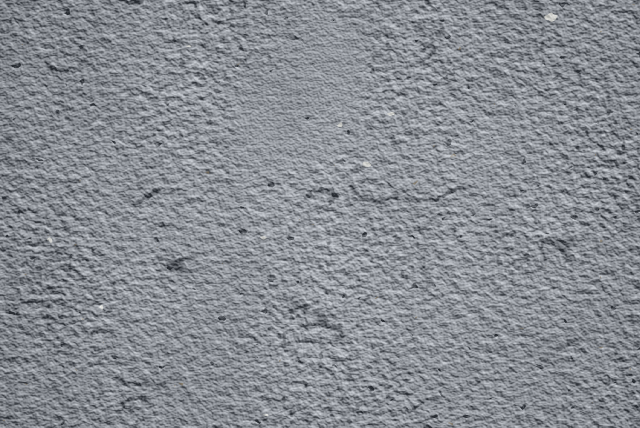
A WebGL 2 fragment shader for this texture:

```glsl
#version 300 es
precision highp float;

uniform vec2 u_resolution;
out vec4 outColor;

const float BASE_TONE = 0.605;
const float RELIEF_CONTRAST = 0.34;
const float GRAIN_FREQUENCY = 40.0;     // coarsest grains per canvas height
const vec2 LIGHT_DIRECTION = vec2(0.30, 0.95);
const vec3 PAINT_TINT = vec3(-0.014, 0.002, 0.027);
const vec3 CHIP_COLOR = vec3(0.84, 0.84, 0.82);
const vec3 RUST_COLOR = vec3(0.50, 0.43, 0.31);
const vec2 SMOOTH_CENTER = vec2(0.72, 0.77);
const float PIT_DARKNESS = 0.30;
const float CREVICE_DARKNESS = 0.22;

vec2 hash2(vec2 cell, uint seed) {
    uvec2 v = uvec2(ivec2(cell)) * 1664525u + 1013904223u + seed * 747796405u;
    v.x += v.y * 1664525u;
    v.y += v.x * 1664525u;
    v ^= v >> 16u;
    v.x += v.y * 1664525u;
    v.y += v.x * 1664525u;
    v ^= v >> 16u;
    return vec2(v >> 8u) / 16777216.0;
}

float cornerSlope(vec2 cell, vec2 offset) {
    float angle = 6.28318 * hash2(cell, 1u).x;
    return dot(vec2(cos(angle), sin(angle)), offset);
}

float gradientNoise(vec2 p) {
    vec2 i = floor(p), f = p - i;
    vec2 u = f * f * f * (f * (f * 6.0 - 15.0) + 10.0);
    vec2 e = vec2(1.0, 0.0);
    float low = mix(cornerSlope(i, f), cornerSlope(i + e, f - e), u.x);
    float high = mix(cornerSlope(i + e.yx, f - e.yx), cornerSlope(i + 1.0, f - 1.0), u.x);
    return mix(low, high, u.y);
}

float fbm(vec2 p) {
    float sum = 0.0, amplitude = 1.0;
    for (int i = 0; i < 4; i++) {
        sum += amplitude * gradientNoise(p);
        p = p * 2.03 + 17.3;
        amplitude *= 0.5;
    }
    return sum;
}

// Directional slope of the grains, positive where they face the light
float grainRelief(vec2 p, float roughness) {
    float relief = 0.0;
    vec3 weights = vec3(0.55 * roughness, 0.95 * roughness, 0.85);
    for (int i = 0; i < 3; i++) {
        vec2 q = p * GRAIN_FREQUENCY * pow(2.05, float(i)) * vec2(0.88, 1.08) + float(i) * 31.7;
        relief += weights[i] * (gradientNoise(q) - gradientNoise(q + LIGHT_DIRECTION * 0.38));
    }
    return relief;
}

// Signed distance to randomly scattered, slightly flattened blobs
float scatterDistance(vec2 p, float grid, float chance, float radius, uint seed) {
    vec2 g = p * grid, home = floor(g);
    float nearest = 1.0;
    for (int y = -1; y <= 1; y++) {
        for (int x = -1; x <= 1; x++) {
            vec2 cell = home + vec2(x, y);
            vec2 pick = hash2(cell, seed);
            if (pick.x > chance) continue;
            vec2 d = (g - cell - 0.15 - 0.7 * hash2(cell, seed + 1u)) / grid;
            float size = radius * mix(0.45, 1.3, pick.y * pick.y);
            nearest = min(nearest, length(d * vec2(0.8, 1.2)) - size);
        }
    }
    return nearest;
}

float coverage(float d, float softness) {
    return 1.0 - smoothstep(-softness, softness, d);
}

void main() {
    vec2 p = gl_FragCoord.xy / u_resolution.y;
    vec2 uv = gl_FragCoord.xy / u_resolution;
    float edge = max(0.0014, 0.7 / u_resolution.y);
    vec2 warp = vec2(gradientNoise(p * 75.0), gradientNoise(p * 75.0 + 53.0)) * 0.008;

    // Worn smooth patch and broad roughness
    float broad = fbm(p * 3.1 + 9.0);
    float patchDistance = length((p - SMOOTH_CENTER) * vec2(0.8, 1.0)) + broad * 0.09;
    float worn = 1.0 - smoothstep(0.08, 0.22, patchDistance);
    float roughness = (1.0 + 0.35 * broad) * (1.0 - 0.6 * worn);

    // Broad light, stains and lit grains
    vec2 fromCenter = (uv - vec2(0.55, 0.52)) * vec2(1.0, 0.75);
    float tone = BASE_TONE - 0.24 * dot(fromCenter, fromCenter);
    tone += 0.035 * fbm(p * vec2(4.5, 3.0) + 40.0) + 0.02 * gradientNoise(p * 17.0);
    float relief = grainRelief(p + warp * 0.25, roughness);
    tone += RELIEF_CONTRAST * relief * (relief < 0.0 ? 1.2 : 0.78);

    // Shadowed hollows and broken crevices
    float hollow = smoothstep(0.24, 0.52, gradientNoise(p * vec2(58.0, 68.0) + 80.0));
    tone -= 0.17 * hollow * roughness * smoothstep(-0.25, 0.35, broad);
    float ridge = abs(gradientNoise((p + warp) * vec2(9.0, 15.0) + 21.0));
    float broken = smoothstep(0.22, 0.48, gradientNoise(p * 6.5 + 63.0));
    tone -= CREVICE_DARKNESS * broken * (1.0 - smoothstep(0.02, 0.09, ridge));

    // Pits with a lit lower lip
    vec2 q = p + warp;
    vec2 lipPoint = q + LIGHT_DIRECTION * 0.006;
    float pit = coverage(scatterDistance(q, 17.0, 0.28, 0.0052, 11u), edge);
    float lip = coverage(scatterDistance(lipPoint, 17.0, 0.28, 0.0052, 11u), edge);
    tone += 0.08 * lip * (1.0 - pit) - PIT_DARKNESS * pit;
    vec3 color = vec3(clamp(tone, 0.17, 0.79)) + PAINT_TINT;

    // Sparse rust flecks and bare chips
    float rust = coverage(scatterDistance(q, 24.0, 0.05, 0.0028, 31u), edge);
    color = mix(color, RUST_COLOR, 0.55 * rust);
    float chip = coverage(scatterDistance(p + warp * 0.8, 6.0, 0.09, 0.0085, 47u), edge);
    color = mix(color, CHIP_COLOR + 0.15 * relief, 0.85 * chip);

    outColor = vec4(color, 1.0);
}
```
